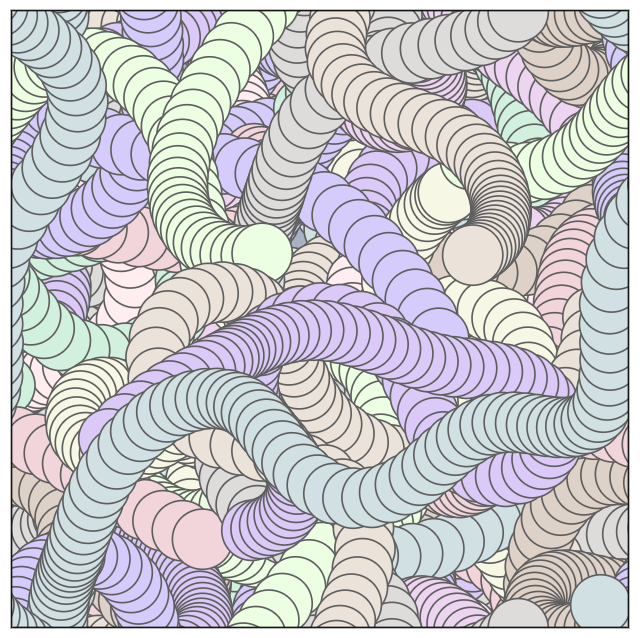
A WebGL 1 fragment shader for this pattern:

```glsl
precision highp float;
// Pastel worms piled up in a thin square frame. Each worm is a chain of outlined
// discs along a random walk whose turning and pace drift from leg to leg.
// Discs are composited from the top down, stopping once a pixel is covered.

uniform vec2 u_resolution;

const int WORMS = 32;
const int LEGS = 9;            // stretches of drifting gait per worm
const int DISCS = 10;          // discs per leg
const float HALF_FRAME = 0.4835;
const float FRAME_LINE = 0.0026;
const float DISC_RADIUS = 0.0472;
const float OUTLINE = 0.0026;
const float MAX_TURN = 0.32;   // radians per disc
const float MIN_PACE = 0.006;  // spacing of disc centres
const float MAX_PACE = 0.038;
const float SEED = 17.0;
const float TAU = 6.2831853;

const vec3 PAPER = vec3(1.0);
const vec3 FRAME_INK = vec3(0.08);
const vec3 DISC_INK = vec3(0.37);
const vec3 FLOOR_COLOR = vec3(0.66, 0.70, 0.76);

const vec3 BLUE_GREY = vec3(0.82, 0.88, 0.89);
const vec3 PURPLE = vec3(0.86, 0.79, 0.97);
const vec3 BEIGE = vec3(0.92, 0.89, 0.85);
const vec3 LIME = vec3(0.93, 1.00, 0.89);
const vec3 WARM_GREY = vec3(0.87, 0.86, 0.86);
const vec3 LILAC = vec3(0.84, 0.80, 0.99);
const vec3 CREAM = vec3(0.97, 0.97, 0.90);
const vec3 PINK = vec3(0.95, 0.83, 0.86);
const vec3 BROWN = vec3(0.87, 0.82, 0.78);
const vec3 ORCHID = vec3(0.93, 0.83, 0.94);
const vec3 MINT = vec3(0.82, 0.94, 0.87);
const vec3 BLUSH = vec3(1.00, 0.93, 0.94);

vec2 hash2(vec2 p) {
  vec3 q = fract(p.xyx * vec3(0.1031, 0.1030, 0.0973));
  q += dot(q, q.yzx + 33.33);
  return fract((q.xx + q.yz) * q.zy);
}

vec3 wormColor(float worm) {
  float k = mod(worm, 12.0);
  if (k < 0.5) return BLUE_GREY;
  if (k < 1.5) return PURPLE;
  if (k < 2.5) return BEIGE;
  if (k < 3.5) return LIME;
  if (k < 4.5) return WARM_GREY;
  if (k < 5.5) return LILAC;
  if (k < 6.5) return CREAM;
  if (k < 7.5) return PINK;
  if (k < 8.5) return BROWN;
  if (k < 9.5) return ORCHID;
  if (k < 10.5) return MINT;
  return BLUSH;
}

// Turn per disc and spacing for one leg of a worm
vec2 gaitOf(float worm, float leg) {
  vec2 h = hash2(vec2(worm * 7.0 + SEED, leg * 3.0 + 11.0));
  return vec2((2.0 * h.x - 1.0) * MAX_TURN, mix(MIN_PACE, MAX_PACE, h.y));
}

// Antialiased coverage of the region where dist is negative
float coverage(float dist, float pixel) {
  return clamp(0.5 - dist / pixel, 0.0, 1.0);
}

vec3 wormPile(vec2 p, float pixel) {
  vec3 color = vec3(0.0);
  float see = 1.0;  // light still passing through to lower discs
  for (int w = 0; w < WORMS; w++) {
    if (see < 0.01) break;
    float worm = float(w);
    vec3 fill = wormColor(worm);
    vec2 center = (hash2(vec2(worm + 3.0, SEED)) - 0.5) * 2.0 * HALF_FRAME;
    float heading = TAU * hash2(vec2(SEED + 41.0, worm)).x;
    vec2 gait = gaitOf(worm, 0.0);
    for (int l = 0; l < LEGS; l++) {
      if (see < 0.01) break;
      vec2 nextGait = gaitOf(worm, float(l) + 1.0);
      for (int d = 0; d < DISCS; d++) {
        // Worms leaving one side of the frame return on the other
        vec2 q = mod(p - center + HALF_FRAME, 2.0 * HALF_FRAME) - HALF_FRAME;
        float edge = length(q) - DISC_RADIUS;
        float alpha = see * coverage(edge - 0.5 * OUTLINE, pixel);
        color += alpha * mix(DISC_INK, fill, coverage(edge + 0.5 * OUTLINE, pixel));
        see -= alpha;
        if (see < 0.01) break;
        vec2 now = mix(gait, nextGait, float(d) / float(DISCS));
        heading += now.x;
        center += now.y * vec2(cos(heading), sin(heading));
      }
      gait = nextGait;
    }
  }
  return color + see * FLOOR_COLOR;
}

void main() {
  float pixel = 1.0 / min(u_resolution.x, u_resolution.y);
  vec2 p = (gl_FragCoord.xy - 0.5 * u_resolution) * pixel;
  float frame = max(abs(p.x), abs(p.y)) - HALF_FRAME;

  vec3 color = PAPER;
  if (frame < pixel) color = mix(PAPER, wormPile(p, pixel), coverage(frame, pixel));
  color = mix(color, FRAME_INK, coverage(abs(frame) - 0.5 * FRAME_LINE, pixel));
  gl_FragColor = vec4(color, 1.0);
}
```
